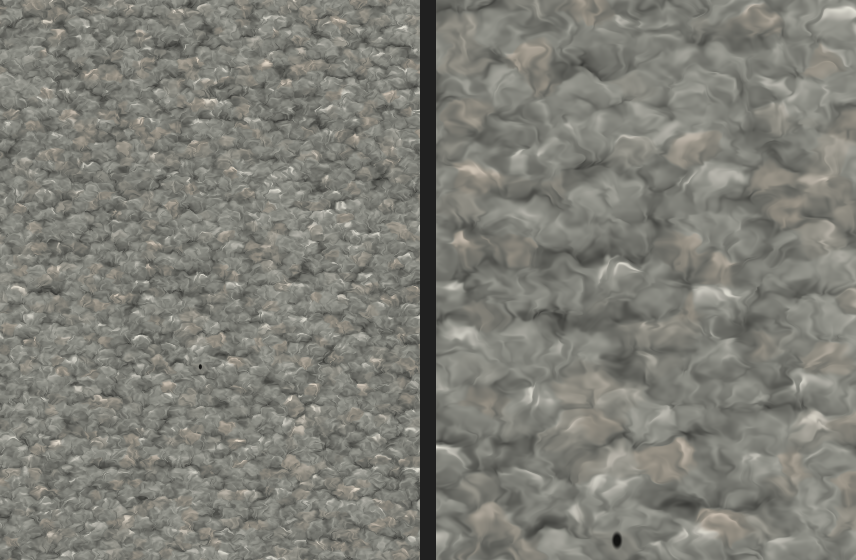
Left, the full canvas; right, a detail of the centre.
Give the GLSL for this texture, as a Shadertoy shader.

```glsl
float hash(vec2 p) {
    vec3 q = fract(p.xyx * 0.1031);
    q += dot(q, q.yzx + 33.33);
    return fract((q.x + q.y) * q.z);
}

float noise(vec2 p) {
    vec2 i = floor(p), f = fract(p);
    f = f * f * (3.0 - 2.0 * f);
    return mix(mix(hash(i), hash(i + vec2(1, 0)), f.x),
               mix(hash(i + vec2(0, 1)), hash(i + vec2(1, 1)), f.x), f.y);
}

// Blends neighbouring tufts: x = brightness, y = warmth, z = pile height
vec3 carpetPile(vec2 p) {
    vec3 sum = vec3(0);
    float row = floor(p.y);
    for (float j = -1.0; j <= 1.0; j++) {
        float shift = 0.5 * mod(row + j, 2.0);
        float column = floor(p.x - shift);
        for (float i = -1.0; i <= 1.0; i++) {
            vec2 id = vec2(column + i, row + j) + 80.0;
            vec2 jitter = vec2(hash(id), hash(id + 31.7)) - 0.5;
            vec2 q = p - vec2(column + i + shift, row + j) - 0.5 - 0.75 * jitter;
            float shade = hash(id + 57.3);
            float gloss = hash(id + 93.1);

            // Fibres run along a lean of their own in each tuft and fan out
            float lean = 2.6 * (hash(id + 12.9) - 0.5) - 0.9 * q.x;
            vec2 f = mat2(cos(lean), -sin(lean), sin(lean), cos(lean)) * (q * vec2(1.0, 0.72));
            float fibre = noise(f * vec2(7.0, 2.2) + id * 7.3);

            // Lit upper rim, with glossy strands on some tufts
            float rim = smoothstep(-0.1, 0.4, q.y) * smoothstep(0.95, 0.5, length(q));
            float strand = rim * smoothstep(0.45, 0.9, fibre) * smoothstep(0.45, 0.95, gloss);
            float tone = 0.505 + 0.08 * (shade - 0.5) + 0.07 * q.y
                       + 0.17 * (fibre - 0.5) + 0.05 * rim * gloss + 0.2 * strand;

            float height = 1.0 - dot(q, q) + 0.25 * (shade - 0.5);
            float weight = exp(11.0 * height);
            sum += weight * vec3(tone, hash(id + 71.9), 1.0);
        }
    }
    return vec3(sum.xy / sum.z, log(sum.z) / 11.0);
}

void mainImage(out vec4 fragColor, in vec2 fragCoord) {
    vec2 uv = fragCoord / iResolution.x;

    // Ragged tuft outlines
    vec2 p = uv * vec2(29.0, 41.0);
    p += 0.4 * (vec2(noise(p * 2.3), noise(p * 2.3 + 47.0)) - 0.5);
    p += 0.16 * (vec2(noise(p * 6.0 + 19.0), noise(p * 6.0 + 83.0)) - 0.5);
    vec3 pile = carpetPile(p);

    // Shadowed gaps, fine fuzz and broad wear
    float gap = 1.0 - smoothstep(0.3, 0.92, pile.z);
    float tone = pile.x - 0.16 * gap;
    tone += 0.06 * (noise(uv * vec2(150.0, 190.0)) - 0.5);
    tone += 0.035 * (noise(uv * 9.0 + 5.0) - 0.5) + 0.02 * (noise(uv * 3.0) - 0.5);

    // Cool grey wool with beige tufts and paler highlights
    vec3 grey = vec3(0.995, 1.0, 0.945);
    vec3 beige = vec3(1.045, 0.99, 0.9);
    float warmth = smoothstep(0.55, 1.0, pile.y) * smoothstep(0.38, 0.58, tone);
    vec3 color = tone * mix(grey, beige, 0.8 * warmth);
    color += vec3(0.01, 0.0, 0.005) * smoothstep(0.55, 0.7, tone);

    // Lone dark speck
    float speck = length((uv - vec2(0.477, 0.46)) * vec2(1.0, 0.6));
    color *= 1.0 - 0.85 * smoothstep(0.005, 0.002, speck);

    fragColor = vec4(clamp(color, 0.0, 1.0), 1.0);
}
```
